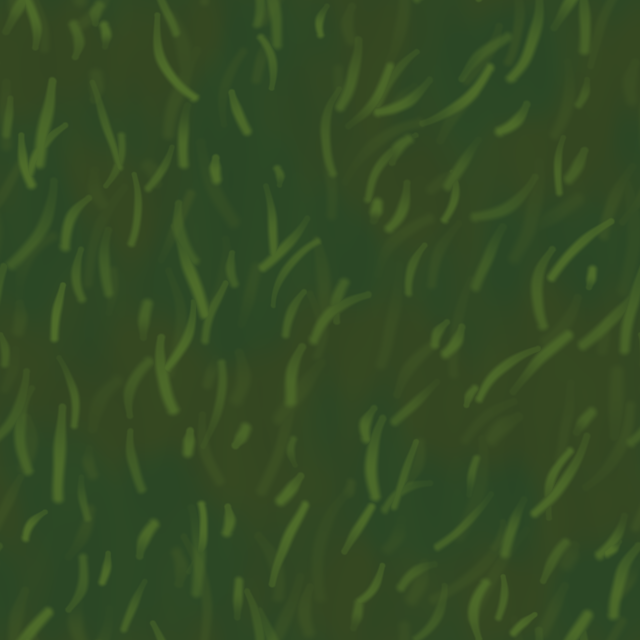
A WebGL 2 fragment shader for this texture:

```glsl
#version 300 es
precision highp float;
// Painted grass: soft, curved blades scattered over mottled dark green turf, tiling.
uniform vec2 u_resolution;
out vec4 fragColor;

const float TAU = 6.2831853;

vec3 hash(vec2 cell, float seed) {
    vec3 q = fract(vec3(cell.xyx + seed * 17.3) * vec3(0.1031, 0.1030, 0.0973));
    q += dot(q, q.yxz + 33.33);
    return fract((q.xxy + q.yzz) * q.zyx);
}

// Gradient noise that repeats after a whole number of cells
float cornerSlope(vec2 cell, vec2 offset, vec2 period, float seed) {
    float angle = TAU * hash(mod(cell, period), seed).x;
    return dot(vec2(cos(angle), sin(angle)), offset);
}

float noise(vec2 uv, vec2 period, float seed) {
    vec2 p = uv * period, i = floor(p), f = fract(p);
    vec2 s = f * f * f * (f * (f * 6.0 - 15.0) + 10.0);
    vec2 e = vec2(1.0, 0.0);
    float low = mix(cornerSlope(i, f, period, seed),
                    cornerSlope(i + e.xy, f - e.xy, period, seed), s.x);
    float high = mix(cornerSlope(i + e.yx, f - e.yx, period, seed),
                     cornerSlope(i + e.xx, f - e.xx, period, seed), s.x);
    return mix(low, high, s.y);
}

// Coverage of one bent, tapering blade; p is in cells, relative to its middle
float blade(vec2 p, float lean, float halfLength, float bend, float radius, float fade) {
    float c = cos(lean), s = sin(lean);
    p = vec2(c * p.x - s * p.y, s * p.x + c * p.y);
    float y = clamp(p.y, -halfLength, halfLength);
    float t = y / halfLength;
    p.x -= bend * halfLength * (t * t - 0.4);
    float along = fade > 0.0 ? t : -t;
    float width = radius * (1.0 - 0.4 * smoothstep(0.0, 1.0, along));
    float d = length(vec2(p.x, p.y - y));
    float softness = mix(0.5, 0.1, smoothstep(1.0, -0.6, 0.0) * 0.0 + 0.5 - 0.5 * along);
    float body = 1.0 - smoothstep(width * softness, width * 1.15, d);
    return body * (1.0 - abs(fade) * smoothstep(-0.4, 1.0, along));
}

// Scattered blades, one per wrapped grid cell; returns the strongest coverage
float bladeLayer(vec2 uv, float grid, float radius, float seed) {
    vec2 p = uv * grid, home = floor(p);
    float cover = 0.0;
    for (int j = -1; j <= 1; j++) {
        for (int i = -1; i <= 1; i++) {
            vec2 cell = home + vec2(i, j);
            vec2 id = mod(cell, grid);
            vec3 place = hash(id, seed), shape = hash(id, seed + 5.0), tone = hash(id, seed + 9.0);
            vec2 middle = cell + place.xy;
            float lean = 0.3 - 0.3 * sin(TAU * middle.x / grid) + 1.0 * (place.z - 0.5);
            float halfLength = mix(0.12, 0.8, shape.x);
            float bend = 0.6 * (shape.y - 0.5);
            float fade = mix(0.3, 0.85, tone.x) * (tone.y < 0.7 ? 1.0 : -1.0);
            float ink = blade(p - middle, lean, halfLength, bend, radius * mix(0.8, 1.2, shape.z), fade);
            cover = max(cover, ink * mix(0.5, 1.0, tone.z));
        }
    }
    return cover;
}

void main() {
    vec2 uv = gl_FragCoord.xy / u_resolution;

    // Turf: cool and warm patches with faint upright smears
    float patches = noise(uv, vec2(4.0), 1.0) + 0.5 * noise(uv, vec2(10.0, 7.0), 2.0);
    float smears = noise(uv, vec2(18.0, 6.0), 3.0);
    vec3 color = mix(vec3(0.172, 0.283, 0.145), vec3(0.205, 0.280, 0.130),
                     smoothstep(-0.3, 0.3, patches + 0.25 * smears));
    color += vec3(0.010, 0.012, 0.002) * smears;

    // Hand-drawn wobble shared by all blades
    vec2 wobble = 0.004 * vec2(noise(uv, vec2(16.0), 4.0), noise(uv, vec2(16.0), 5.0));
    vec2 brushed = uv + wobble;

    // Blurred blades behind, crisper bright blades in front
    float faint = bladeLayer(brushed, 9.0, 0.12, 11.0);
    color = mix(color, vec3(0.265, 0.355, 0.150), 0.5 * faint);
    float bright = bladeLayer(brushed + 0.03, 11.0, 0.115, 23.0);
    color = mix(color, vec3(0.310, 0.430, 0.165), bright);

    fragColor = vec4(color, 1.0);
}
```
